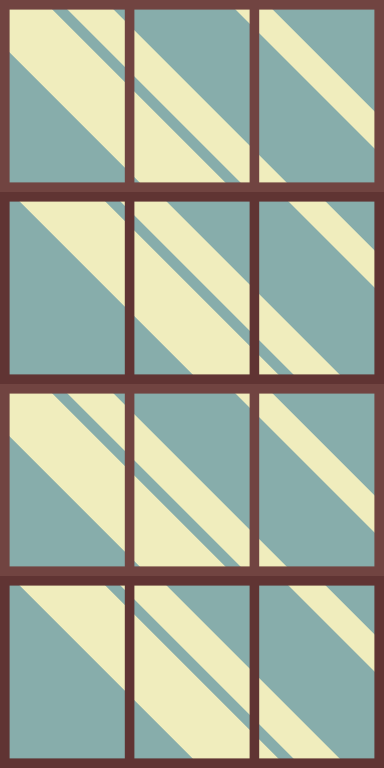
Reproduce this pattern procedurally as a Shadertoy shader.

```glsl
// Four rows of three framed window panes crossed by diagonal glints of light.

// Soft coverage of a signed distance (negative inside).
float cover(float dist, float blur) {
    return clamp(0.5 - dist / blur, 0.0, 1.0);
}

// Diagonal stripe across the pane, measured along x - y.
float stripe(float diagonal, float center, float halfWidth, float blur) {
    return cover((abs(diagonal - center) - halfWidth) * 0.7071, blur);
}

void mainImage(out vec4 fragColor, in vec2 fragCoord) {
    // Canvas width is one unit; y runs downward from the top edge.
    float pixel = 1.0 / iResolution.x;
    vec2 p = vec2(fragCoord.x, iResolution.y - fragCoord.y) * pixel;

    // Rows are half a unit tall and alternate in two variants.
    float rowHeight = 0.5;
    float row = floor(p.y / rowHeight);
    float odd = mod(row, 2.0);
    vec2 local = vec2(p.x, p.y - row * rowHeight);

    // Glass with one broad and two narrow glints, shifted on odd rows.
    float diagonal = local.x - local.y - 0.138 * odd;
    float glint = stripe(diagonal, 0.0, 0.1113, pixel);
    glint = max(glint, stripe(diagonal, 0.211, 0.0602, pixel));
    glint = max(glint, stripe(diagonal, 0.637, 0.0485, pixel));
    vec3 color = mix(vec3(0.53, 0.68, 0.67), vec3(0.94, 0.93, 0.74), glint);

    // Wooden frame: three panes per row, bars of equal width.
    float bar = 0.025;
    float paneWidth = 0.3;
    float pitch = paneWidth + bar;
    float across = mod(local.x - 0.5 * bar, pitch) - 0.5 * pitch;
    vec2 edge = abs(vec2(across, local.y - 0.5 * rowHeight))
              - 0.5 * vec2(paneWidth, rowHeight - 2.0 * bar);
    float pane = cover(edge.x, pixel) * cover(edge.y, pixel);
    vec3 wood = mix(vec3(0.445, 0.267, 0.255), vec3(0.375, 0.203, 0.2), odd);

    fragColor = vec4(mix(wood, color, pane), 1.0);
}
```
